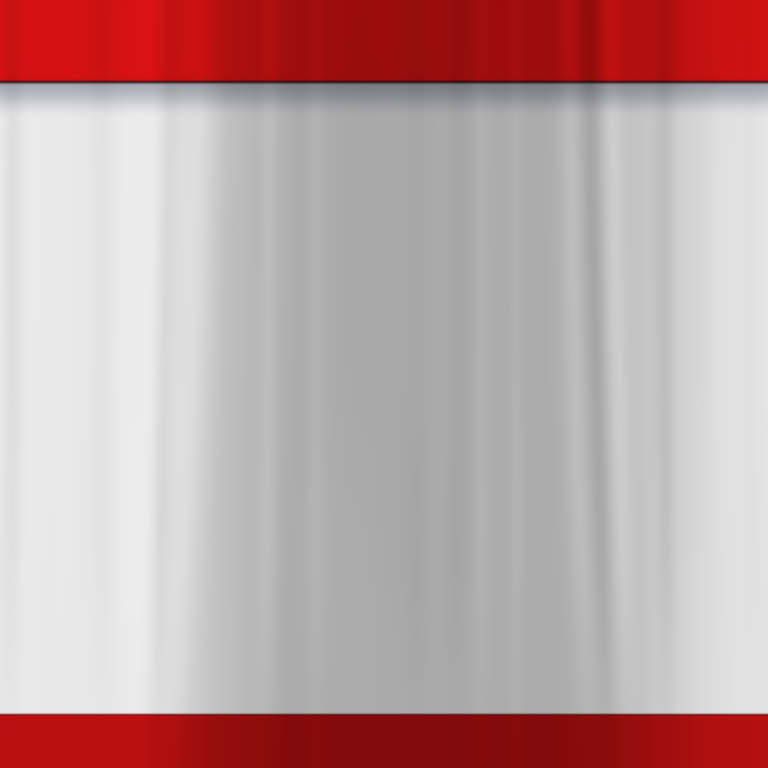
Give the GLSL for this background, as a Shadertoy shader.

```glsl
// Draws a softly pleated silver curtain framed by a red band above and below.

const vec3 RED_DYE = vec3(0.91, 0.078, 0.078);
const vec3 SILVER_DYE = vec3(1.0, 1.0, 1.002);
const vec3 SHADOW_TINT = vec3(0.72, 0.73, 0.77);
const float TOP_EDGE = 0.893;
const float BOTTOM_EDGE = 0.070;

// Pleats: position across, half width, brightness change
const int PLEAT_COUNT = 16;
const vec3 PLEATS[PLEAT_COUNT] = vec3[PLEAT_COUNT](
    vec3(0.015, 0.012, -0.035), vec3(0.132, 0.016, -0.028),
    vec3(0.190, 0.018,  0.020), vec3(0.222, 0.013, -0.045),
    vec3(0.262, 0.012,  0.020), vec3(0.300, 0.015, -0.015),
    vec3(0.352, 0.012,  0.045), vec3(0.412, 0.013,  0.030),
    vec3(0.542, 0.014, -0.025), vec3(0.597, 0.016, -0.030),
    vec3(0.627, 0.010,  0.025), vec3(0.672, 0.010,  0.030),
    vec3(0.742, 0.012,  0.045), vec3(0.768, 0.012, -0.055),
    vec3(0.797, 0.015,  0.055), vec3(0.866, 0.014, -0.055));

float hash(vec2 p) {
    vec3 q = fract(vec3(p.xyx) * 0.1031);
    q += dot(q, q.yzx + 33.33);
    return fract((q.x + q.y) * q.z);
}

float valueNoise(vec2 p) {
    vec2 cell = floor(p);
    vec2 f = fract(p);
    f = f * f * (3.0 - 2.0 * f);
    float low = mix(hash(cell), hash(cell + vec2(1, 0)), f.x);
    float high = mix(hash(cell + vec2(0, 1)), hash(cell + vec2(1, 1)), f.x);
    return mix(low, high, f.y);
}

float bump(float x, float center, float width) {
    float d = (x - center) / width;
    return exp(-d * d);
}

// Pleats spread outward as the cloth falls
float drapedX(vec2 uv) {
    float drop = pow(1.0 - uv.y, 1.5);
    float spread = 0.030 * bump(uv.x, 0.25, 0.08) - 0.026 * bump(uv.x, 0.78, 0.06);
    return uv.x + drop * spread;
}

// Broad light falling on both sides of a dim center
float broadLight(float x) {
    return 0.91 - 0.24 * smoothstep(0.18, 0.40, x) + 0.22 * smoothstep(0.68, 1.0, x);
}

float pleatLight(float x) {
    float light = 0.0;
    for (int i = 0; i < PLEAT_COUNT; i++) {
        light += PLEATS[i].z * bump(x, PLEATS[i].x, PLEATS[i].y);
    }
    return light;
}

float clothLight(vec2 uv) {
    float x = drapedX(uv);
    float pleatStrength = mix(0.25, 1.0, smoothstep(0.0, 0.35, uv.y));
    float streaks = valueNoise(vec2(x * 48.0, uv.y * 1.5)) - 0.5;
    return broadLight(x) + pleatStrength * (pleatLight(x) + 0.022 * streaks);
}

// Soft shadow cast downward by the top band
vec3 castShadow(vec3 color, float depth) {
    float shade = 1.0 - smoothstep(0.0, 0.048, depth);
    return color * mix(vec3(1.0), SHADOW_TINT, shade);
}

// Thin dark seam along a band edge
vec3 addSeam(vec3 color, float distanceToEdge, float width, float strength) {
    return color * (1.0 - strength * bump(distanceToEdge, 0.0, width));
}

void mainImage(out vec4 fragColor, in vec2 fragCoord) {
    vec2 uv = fragCoord / iResolution.xy;
    float pixel = 1.0 / iResolution.y;
    float light = clothLight(uv);

    // Silver cloth
    vec3 color = castShadow(SILVER_DYE * light, TOP_EDGE - uv.y);

    // Red bands; the lower one sits in dimmer light
    float topMask = smoothstep(-pixel, pixel, uv.y - TOP_EDGE);
    float bottomMask = smoothstep(-pixel, pixel, BOTTOM_EDGE - uv.y);
    float topLight = light + 0.4 * pleatLight(drapedX(uv));
    color = mix(color, RED_DYE * topLight, topMask);
    color = mix(color, RED_DYE * (light * 0.98 - 0.09), bottomMask);

    // Seams
    color = addSeam(color, uv.y - TOP_EDGE, 0.0022, 0.60);
    color = addSeam(color, uv.y - BOTTOM_EDGE, 0.0014, 0.30);

    fragColor = vec4(clamp(color, 0.0, 1.0), 1.0);
}
```
